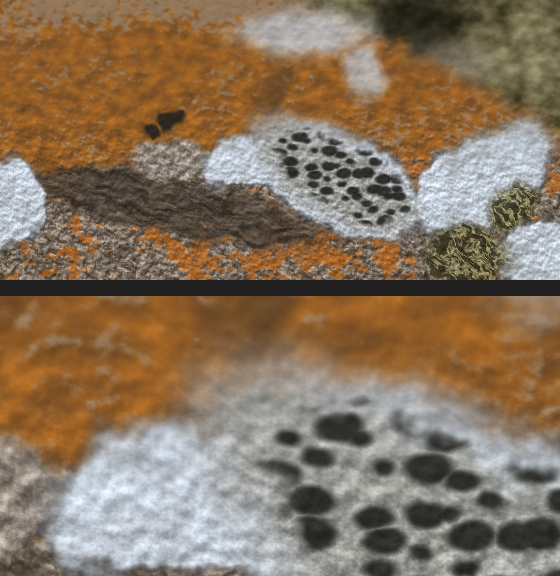
Top, the full canvas; bottom, a detail of the centre.
Write a Shadertoy shader that draws this texture.

```glsl
// Weathered rock with rust-orange and chalky lichens, black fruiting dots and moss, in shallow focus.

vec2 gradientAt(vec2 cell) {
    vec3 h = fract(cell.xyx * vec3(0.1031, 0.1030, 0.0973));
    h += dot(h, h.yzx + 33.33);
    float angle = 6.2832 * fract((h.x + h.y) * h.z);
    return vec2(cos(angle), sin(angle));
}

float gradientNoise(vec2 p) {
    vec2 i = floor(p), f = p - i;
    vec2 u = f * f * f * (f * (f * 6.0 - 15.0) + 10.0);
    vec2 e = vec2(1.0, 0.0);
    float low = mix(dot(gradientAt(i), f), dot(gradientAt(i + e), f - e), u.x);
    float high = mix(dot(gradientAt(i + e.yx), f - e.yx), dot(gradientAt(i + 1.0), f - 1.0), u.x);
    return 1.4 * mix(low, high, u.y);
}

// Lower gain drops the fine octaves, which reads as blur
float fbm(vec2 p, float gain) {
    float sum = 0.0, amp = 1.0;
    for (int i = 0; i < 4; i++) {
        sum += amp * gradientNoise(p);
        p = mat2(1.6, 1.2, -1.2, 1.6) * p + 7.3;
        amp *= gain;
    }
    return sum;
}

vec2 turn(vec2 p, float a) {
    return vec2(cos(a) * p.x + sin(a) * p.y, cos(a) * p.y - sin(a) * p.x);
}

// Soft tilted ellipse
float blob(vec2 p, vec2 centre, vec2 radius, float tilt, float soft) {
    return 1.0 - smoothstep(1.0 - soft, 1.0 + soft, length(turn(p - centre, tilt) / radius));
}

// Jittered dark dots, one per grid cell
float dots(vec2 p) {
    vec2 g = p / vec2(0.054, 0.044);
    float ink = 0.0;
    for (int y = -1; y <= 1; y++)
    for (int x = -1; x <= 1; x++) {
        vec2 cell = floor(g) + vec2(x, y);
        vec2 jitter = gradientAt(cell + 31.0);
        float size = 0.36 + 0.13 * gradientAt(cell + 77.0).x;
        vec2 d = (g - cell - 0.5 - 0.32 * jitter) * vec2(0.85, 1.1);
        ink = max(ink, 1.0 - smoothstep(size - 0.14, size + 0.14, length(d)));
    }
    return ink;
}

void mainImage(out vec4 fragColor, in vec2 fragCoord) {
    vec2 p = fragCoord / iResolution.xy * vec2(2.0, 1.0);
    float focus = 1.0 - smoothstep(0.3, 0.75, p.y);
    float gain = mix(0.4, 0.66, focus);
    float soft = mix(0.3, 0.1, focus);

    vec2 q = p + 0.028 * vec2(fbm(p * 8.0, 0.55), fbm(p * 8.0 + 40.0, 0.55));
    float broad = fbm(p * 4.5 + 9.0, 0.5);
    float fine = fbm(p * vec2(17.0, 22.0), gain);
    float grain = fbm(p * vec2(32.0, 40.0) + 5.0, gain);
    float relief = grain - fbm((p + vec2(-0.004, 0.009)) * vec2(32.0, 40.0) + 5.0, gain);

    // Cracked bark with scattered orange crusts
    float crack = 1.0 - smoothstep(0.0, 0.2, abs(fbm(q * vec2(13.0, 17.0), 0.5)));
    vec3 col = mix(vec3(0.30, 0.26, 0.22), vec3(0.66, 0.60, 0.54), clamp(0.55 + 0.5 * grain, 0.0, 1.0));
    col = mix(col, vec3(0.20, 0.17, 0.13), 0.55 * crack);
    float crust = smoothstep(0.1, 0.6, broad + 0.7 * fine);
    col = mix(col, vec3(0.70, 0.39, 0.12), 0.8 * crust);

    // Broad rust lichen, mottled with bare tan stone
    float rustLine = 0.39 + 0.06 * smoothstep(0.3, 0.9, p.x);
    float rust = smoothstep(-0.03, 0.03, q.y - rustLine);
    vec3 rustCol = mix(vec3(0.40, 0.27, 0.15), vec3(0.70, 0.43, 0.15), clamp(0.55 + 0.45 * fine, 0.0, 1.0));
    float bare = smoothstep(0.1, 0.75, 0.6 * grain - 0.5 * broad + 0.7 * smoothstep(0.82, 1.0, q.y));
    rustCol = mix(rustCol, vec3(0.57, 0.50, 0.42), 0.75 * bare);
    col = mix(col, rustCol, rust);
    col = mix(col, vec3(0.34, 0.25, 0.16), 0.7 * blob(q, vec2(0.99, 0.68), vec2(0.04, 0.09), -0.3, 0.6));

    // Out-of-focus moss in the upper right
    float mossMask = smoothstep(-0.05, 0.06, q.y - 0.91 + 0.5 * (q.x - 1.25));
    vec3 mossCol = mix(vec3(0.23, 0.21, 0.12), vec3(0.60, 0.57, 0.43), clamp(0.5 + 0.4 * fine + 0.35 * broad, 0.0, 1.0));
    mossCol = mix(mossCol, vec3(0.52, 0.48, 0.43), 0.6 * blob(q, vec2(1.6, 0.76), vec2(0.16, 0.1), 0.0, 0.5));
    mossCol *= 1.0 - 0.6 * blob(q, vec2(1.48, 0.92), vec2(0.17, 0.12), 0.0, 0.6);
    col = mix(col, mossCol, mossMask);

    // Dark streaked ledge
    float streak = fbm(turn(q, -0.2) * vec2(9.0, 42.0), 0.6);
    vec3 ledge = mix(vec3(0.17, 0.14, 0.11), vec3(0.45, 0.40, 0.35), clamp(0.42 + 0.5 * streak, 0.0, 1.0));
    col = mix(col, ledge, 0.92 * blob(q, vec2(0.62, 0.26), vec2(0.54, 0.10), -0.2, 0.2));
    vec3 greyCrust = vec3(0.55, 0.51, 0.47) + 0.16 * grain;
    col = mix(col, greyCrust, blob(q, vec2(0.62, 0.43), vec2(0.17, 0.065), -0.1, 0.2));

    // Chalky lichen patches
    float chalk = blob(q, vec2(0.02, 0.27), vec2(0.15, 0.16), -0.5, soft);
    chalk = max(chalk, blob(q, vec2(0.87, 0.42), vec2(0.15, 0.095), 0.1, soft));
    chalk = max(chalk, blob(q, vec2(1.2, 0.36), vec2(0.34, 0.17), -0.5, soft));
    chalk = max(chalk, blob(q, vec2(1.72, 0.36), vec2(0.29, 0.15), 0.55, soft));
    chalk = max(chalk, blob(q, vec2(1.92, 0.09), vec2(0.16, 0.13), 0.0, soft));
    chalk = max(chalk, 0.8 * blob(q, vec2(1.08, 0.88), vec2(0.23, 0.09), 0.0, 0.45));
    chalk = max(chalk, 0.75 * blob(q, vec2(1.3, 0.74), vec2(0.07, 0.09), 0.2, 0.45));
    vec3 chalkCol = mix(vec3(0.57, 0.58, 0.58), vec3(0.80, 0.84, 0.89), clamp(0.68 + 0.3 * fine + 0.25 * broad, 0.0, 1.0));
    float plate = blob(q, vec2(1.2, 0.36), vec2(0.31, 0.125), -0.55, 0.25);
    chalkCol = mix(chalkCol, vec3(0.58, 0.57, 0.53) + 0.12 * grain, 0.75 * plate);
    col = mix(col, chalkCol, chalk);
    col *= 1.0 - 1.2 * focus * chalk * (1.0 - chalk);

    // Black dots on the grey plate, and two pits in the rust
    float pits = max(blob(q, vec2(0.62, 0.565), vec2(0.036, 0.03), -0.3, 0.4), blob(q, vec2(0.56, 0.53), vec2(0.032, 0.02), 0.0, 0.4));
    float dotMask = blob(q, vec2(1.22, 0.37), vec2(0.27, 0.115), -0.5, 0.12);
    col = mix(col, vec3(0.13, 0.13, 0.12), 0.9 * max(pits, dotMask * dots(p + 0.2 * (q - p))));

    // Tangled moss strands at the lower right
    float strand = 1.0 - smoothstep(0.0, 0.45, abs(fbm(turn(q, 0.8) * vec2(30.0, 13.0), 0.6)));
    float tuft = max(blob(q, vec2(1.67, 0.08), vec2(0.15, 0.11), 0.0, 0.3), blob(q, vec2(1.83, 0.27), vec2(0.09, 0.07), 0.6, 0.4));
    col = mix(col, mix(vec3(0.20, 0.18, 0.11), vec3(0.60, 0.58, 0.40), strand), 0.9 * tuft);

    // Light from above on the rough surface
    col *= 1.0 + mix(0.06, 0.20, focus) * clamp(relief, -1.0, 1.0);
    fragColor = vec4(clamp(col, 0.0, 1.0), 1.0);
}
```
